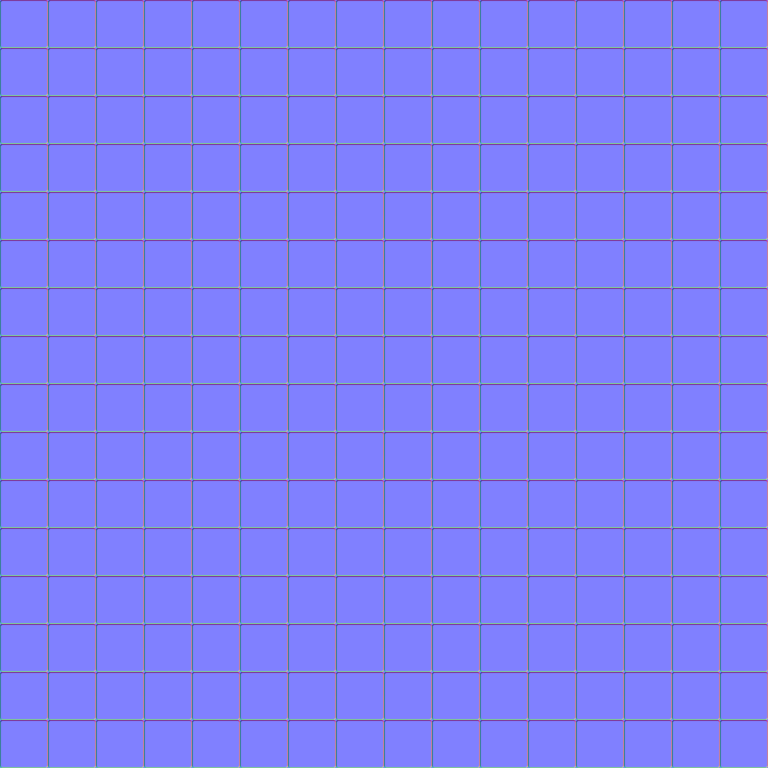
Write a Shadertoy shader that draws this texture map.

```glsl
// Tangent-space normal of one tile: flat face, steep rounded rim, flat joint
vec3 tileNormal(vec2 cell, float softness) {
    vec2 p = fract(cell) - 0.5;
    float radius = 0.05;
    vec2 q = abs(p) - 0.5 + radius;
    vec2 corner = max(q, 0.0);
    float dist = length(corner) + min(max(q.x, q.y), 0.0) - radius;

    // Rim coverage, softened on its inner side
    float rim = clamp((0.0182 + dist) / softness + 0.5, 0.0, 1.0);
    rim *= step(dist, 0.0);

    // Outward slope, with the green axis pointing down
    vec2 outward = sign(p) * normalize(corner + 1e-6);
    return vec3(outward * vec2(1.0, -1.0) * rim, 1.0 - rim);
}

void mainImage(out vec4 fragColor, in vec2 fragCoord) {
    const int SAMPLES = 8;
    vec2 cell = fragCoord / iResolution.xy * 16.0;
    vec2 filterSize = 1.35 * 16.0 / iResolution.xy;
    float softness = filterSize.x / float(SAMPLES);

    // Box filter slightly wider than a pixel
    vec3 normal = vec3(0.0);
    for (int j = 0; j < SAMPLES; j++) {
        for (int i = 0; i < SAMPLES; i++) {
            vec2 offset = (vec2(i, j) + 0.5) / float(SAMPLES) - 0.5;
            normal += tileNormal(cell + offset * filterSize, softness);
        }
    }
    normal /= float(SAMPLES * SAMPLES);

    fragColor = vec4(0.5 + 0.5 * normal, 1.0);
}
```
